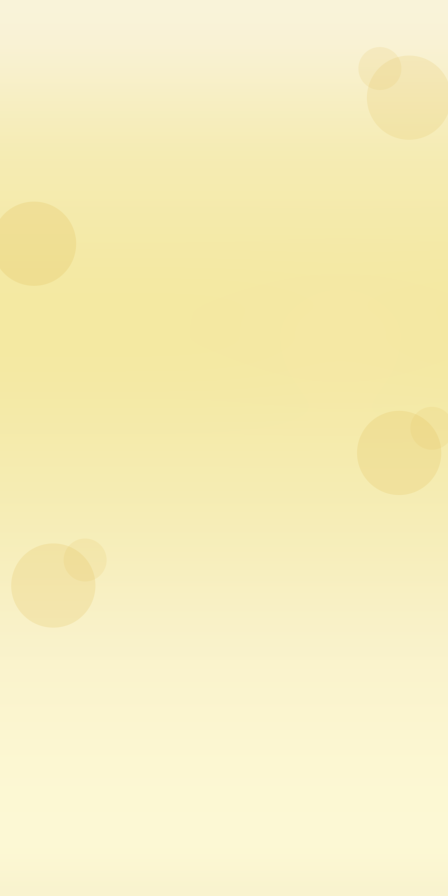
Give the GLSL for this background, as a Shadertoy shader.

```glsl
// A pale yellow backdrop: a warm band of gold fading to cream above and below,
// with translucent honey discs near the sides, most paired with a small one.
// Layered vertical ramps form the base; a loop blends the discs over it.

vec3 backdrop(vec2 p) {
    vec3 color = mix(vec3(0.976, 0.953, 0.81), vec3(0.99, 0.973, 0.83), smoothstep(0.0, 0.12, p.y));
    color = mix(color, vec3(0.977, 0.948, 0.795), smoothstep(0.15, 0.65, p.y));
    color = mix(color, vec3(0.963, 0.928, 0.71), smoothstep(0.5, 0.92, p.y));
    color = mix(color, vec3(0.955, 0.912, 0.635), smoothstep(0.8, 1.25, p.y));
    color = mix(color, vec3(0.962, 0.925, 0.71), smoothstep(1.3, 1.75, p.y));
    color = mix(color, vec3(0.978, 0.952, 0.85), smoothstep(1.62, 1.99, p.y));

    // Faint peach tint right of the centre of the band
    float peach = exp(-dot((p - vec2(0.76, 1.25)) * vec2(5.0, 7.0), (p - vec2(0.76, 1.25)) * vec2(5.0, 7.0)));
    return color + vec3(0.006, -0.004, 0.008) * peach;
}

// Soft-edged coverage of a disc
float disc(vec2 p, float radius, float edge) {
    return 1.0 - smoothstep(-edge, edge, length(p) - radius);
}

void mainImage(out vec4 fragColor, in vec2 fragCoord) {
    // Canvas is one unit wide and two units high
    vec2 p = fragCoord / iResolution.xy * vec2(1.0, 2.0);
    float edge = 0.8 / iResolution.x;
    vec3 color = backdrop(p);

    // Each entry: centre of the large disc, then offset of its small companion
    vec4 spots[4] = vec4[4](
        vec4(0.913, 1.782, -0.065, 0.065),
        vec4(0.076, 1.456, -0.500, 0.000),
        vec4(0.891, 0.989, 0.073, 0.055),
        vec4(0.119, 0.693, 0.071, 0.057));
    float opacity[4] = float[4](0.20, 0.27, 0.25, 0.24);

    vec3 honey = vec3(0.89, 0.76, 0.37);
    for (int i = 0; i < 4; i++) {
        vec2 q = p - spots[i].xy;
        color = mix(color, honey, opacity[i] * disc(q, 0.094, edge));
        color = mix(color, honey, 0.17 * disc(q - spots[i].zw, 0.048, edge));
    }

    fragColor = vec4(color, 1.0);
}
```
